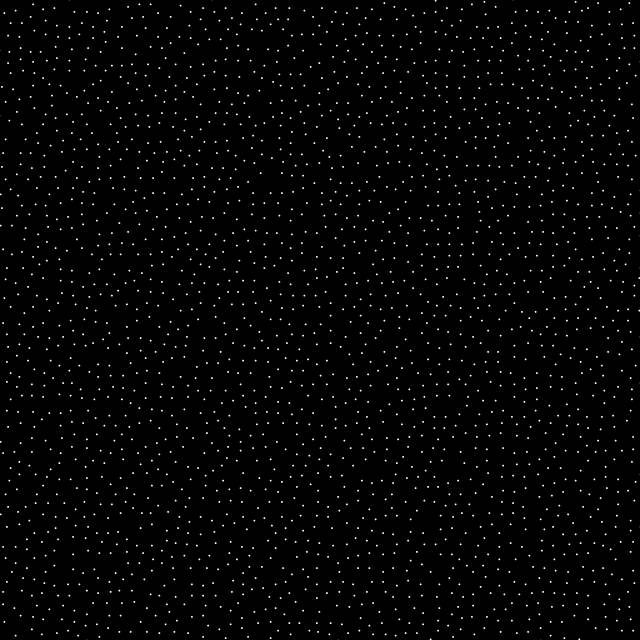
Give the GLSL for this pattern, as a three.js fragment shader.

```glsl
varying vec2 vUv;

// Random seed point inside a cell, in cell units
vec2 seedPoint(vec2 cell) {
  vec2 h = vec2(dot(cell, vec2(127.1, 311.7)), dot(cell, vec2(269.5, 183.3)));
  return cell + fract(sin(h) * 43758.545);
}

// Half of the step that would part two points lying too close
vec2 repel(vec2 away) {
  float d = length(away);
  return away / max(d, 0.001) * max(0.9 - d, 0.0) * 0.5;
}

// First relaxation: seeds pushed apart by their neighbours
vec2 spreadPoint(vec2 cell) {
  vec2 p = seedPoint(cell);
  vec2 push = vec2(0.0);
  for (int y = -1; y <= 1; y++)
    for (int x = -1; x <= 1; x++)
      push += repel(p - seedPoint(cell + vec2(float(x), float(y))));
  return p + push;
}

// Second relaxation: gives an even, blue-noise spacing
vec2 evenPoint(vec2 cell) {
  vec2 p = spreadPoint(cell);
  vec2 push = vec2(0.0);
  for (int y = -1; y <= 1; y++)
    for (int x = -1; x <= 1; x++)
      push += repel(p - spreadPoint(cell + vec2(float(x), float(y))));
  return p + push;
}

void main() {
  vec2 cell = floor(vUv * 49.2);
  float nearest = 1.0;

  // Distance to the closest dot, with centres settled on a fine lattice
  for (int y = -1; y <= 1; y++)
    for (int x = -1; x <= 1; x++) {
      vec2 p = evenPoint(cell + vec2(float(x), float(y))) / 49.2;
      vec2 centre = (floor(p * 512.0) + 0.5) / 512.0;
      nearest = min(nearest, distance(vUv, centre));
    }

  // Tiny white dots with a soft rim on black
  float dot_ = 1.0 - smoothstep(0.2 / 512.0, 1.23 / 512.0, nearest);
  gl_FragColor = vec4(vec3(dot_), 1.0);
}
```
